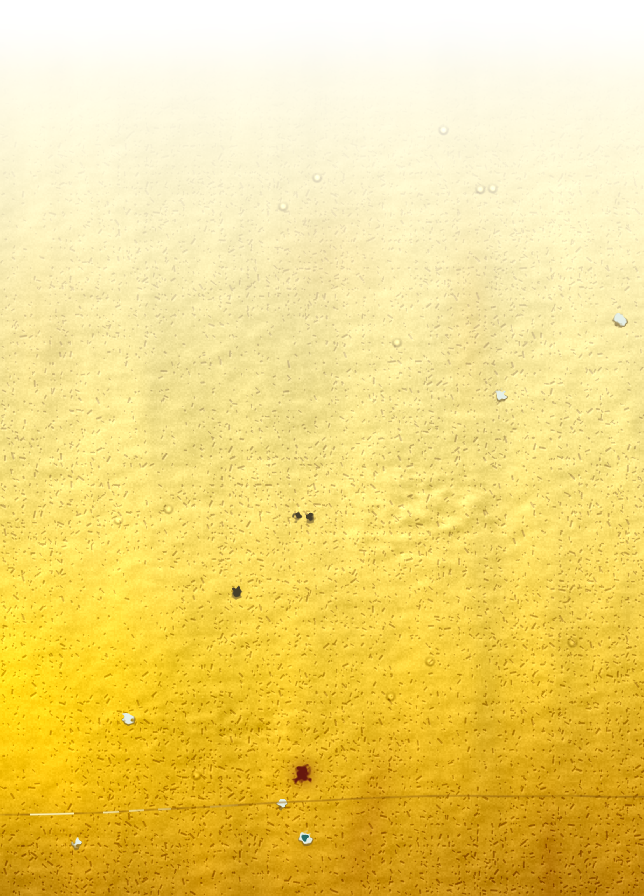
Give the GLSL for this texture, as a Shadertoy shader.

```glsl
// Weathered yellow painted metal fading to white at the top.
// A vertical colour ramp is stained by fractal noise, then covered with
// hashed crack flecks, embossed wrinkles, blisters, paint chips and a seam.

float hash(vec2 p) {
    vec3 q = fract(vec3(p.xyx) * 0.1031);
    q += dot(q, q.yzx + 33.33);
    return fract((q.x + q.y) * q.z);
}

float noise(vec2 p) {
    vec2 i = floor(p), f = fract(p);
    f = f * f * (3.0 - 2.0 * f);
    return mix(mix(hash(i), hash(i + vec2(1, 0)), f.x),
               mix(hash(i + vec2(0, 1)), hash(i + vec2(1, 1)), f.x), f.y);
}

float fbm(vec2 p) {
    float sum = 0.0, amp = 0.5;
    for (int i = 0; i < 5; i++) {
        sum += amp * noise(p);
        p = mat2(1.6, 1.2, -1.2, 1.6) * p + 17.3;
        amp *= 0.5;
    }
    return sum;
}

// Soft elliptical patch
float patchMask(vec2 p, vec2 center, vec2 size) {
    vec2 d = (p - center) / size;
    return exp(-dot(d, d));
}

vec3 paintRamp(float y) {
    vec3 stops[9] = vec3[9](
        vec3(0.78, 0.56, 0.06), vec3(0.90, 0.70, 0.10), vec3(0.95, 0.79, 0.20),
        vec3(0.97, 0.85, 0.37), vec3(0.97, 0.89, 0.52), vec3(0.98, 0.92, 0.64),
        vec3(0.99, 0.95, 0.76), vec3(1.00, 0.98, 0.88), vec3(1.0));
    float s = clamp(y, 0.0, 0.9999) * 8.0;
    int i = int(s);
    return mix(stops[i], stops[i + 1], fract(s));
}

// One short, randomly turned stroke in some of the grid cells
float flecks(vec2 p, float cells, float density, float seed) {
    vec2 q = p * cells, id = floor(q) + seed;
    vec2 d = fract(q) - 0.5 - 0.4 * (vec2(hash(id + 3.1), hash(id + 7.7)) - 0.5);
    float a = 6.283 * hash(id + 11.9), h = hash(id + 23.5);
    vec2 dir = vec2(cos(a), sin(a));
    float len = 0.32 * h * h;
    float dist = length(d - dir * clamp(dot(d, dir), -len, len));
    float aa = 0.7 * cells / iResolution.y;
    return smoothstep(aa, -aa, dist - 0.1) * step(hash(id + 41.3), density);
}

void mainImage(out vec4 fragColor, in vec2 fragCoord) {
    vec2 p = fragCoord / iResolution.y;
    float px = 1.0 / iResolution.y;
    float fade = 1.0 - smoothstep(0.45, 0.98, p.y);
    float cloud = fbm(p * 5.0) - 0.48;
    float streak = fbm(p * vec2(22.0, 4.0) + 9.0) - 0.48;

    // Base paint, brighter at lower left and duller at lower right
    vec3 col = paintRamp(p.y + 0.05 * cloud * (1.0 - p.y));
    col *= 1.0 + (0.12 * cloud + 0.13 * streak) * (0.15 + 0.85 * fade);
    col += vec3(0.07, 0.06, -0.10) * patchMask(p, vec2(0.0, 0.22), vec2(0.22, 0.14));
    col -= vec3(0.08, 0.09, 0.03) * patchMask(p, vec2(0.72, 0.10), vec2(0.20, 0.18));

    // Rusty runs and pale stains
    float run = patchMask(p, vec2(0.415 + 0.25 * (p.y - 0.1), 0.09), vec2(0.022, 0.065));
    run += 0.6 * patchMask(p, vec2(0.615, 0.04), vec2(0.012, 0.06));
    col -= vec3(0.13, 0.17, 0.06) * run * (0.6 + streak * 2.0);
    float stain = patchMask(p, vec2(0.525, 0.64), vec2(0.025, 0.09))
                + 0.7 * patchMask(p, vec2(0.37, 0.71), vec2(0.07, 0.06))
                + 0.6 * patchMask(p, vec2(0.05, 0.63), vec2(0.06, 0.10));
    col -= vec3(0.025, 0.055, 0.08) * stain * (0.7 + cloud);

    // Fine emboss with two strongly wrinkled areas
    float wrinkle = patchMask(p, vec2(0.48, 0.43), vec2(0.075, 0.045))
                  + patchMask(p, vec2(0.27, 0.187), vec2(0.07, 0.02));
    vec2 w = p * vec2(40.0, 75.0);
    float relief = fbm(w) - fbm(w + vec2(-0.25, 0.4));
    col += relief * (0.13 * fade + 0.04 * (1.0 - p.y) + 0.30 * wrinkle);
    col += (hash(floor(p * 512.0)) - 0.5) * 0.05 * fade;

    // Crack flecks, each with a light edge below
    float crowd = smoothstep(0.25, 0.65, fbm(p * 7.0 + 31.0));
    float ink = 0.0, shine = 0.0;
    for (int i = 0; i < 3; i++) {
        float k = float(i), cells = 95.0 + 37.0 * k;
        float density = (0.12 + 0.34 * crowd) * (1.0 - 0.2 * k);
        ink = max(ink, flecks(p, cells, density, 50.0 * k));
        shine = max(shine, flecks(p + vec2(-0.001, 0.002), cells, density, 50.0 * k));
    }
    float wear = 1.0 - smoothstep(0.40, 0.95, p.y);
    col += vec3(0.06, 0.06, 0.08) * shine * wear;
    col -= vec3(0.27, 0.29, 0.17) * ink * (0.75 * wear + 0.08 * (1.0 - p.y));

    // Blisters: shaded rims with a lit core
    vec2 blisters[12] = vec2[12](
        vec2(0.354, 0.802), vec2(0.536, 0.789), vec2(0.550, 0.790), vec2(0.188, 0.432),
        vec2(0.132, 0.420), vec2(0.443, 0.618), vec2(0.219, 0.135), vec2(0.436, 0.223),
        vec2(0.480, 0.262), vec2(0.639, 0.283), vec2(0.495, 0.855), vec2(0.316, 0.770));
    for (int i = 0; i < 12; i++) {
        vec2 d = p - blisters[i];
        float r = length(d), rim = smoothstep(0.0015 + px, 0.0, abs(r - 0.0045));
        col -= vec3(0.20, 0.20, 0.13) * rim * (0.65 - 90.0 * d.y) * (0.4 + 0.6 * fade);
        col += 0.12 * smoothstep(0.004, 0.0, r);
    }

    // Paint chips: xy is the place, z the size, negative size is a dark pit
    vec3 chips[9] = vec3[9](
        vec3(0.143, 0.199, 0.0055), vec3(0.559, 0.559, 0.0055), vec3(0.693, 0.644, 0.006),
        vec3(0.315, 0.104, 0.004), vec3(0.086, 0.060, 0.004), vec3(0.341, 0.065, 0.006),
        vec3(0.264, 0.340, -0.005), vec3(0.332, 0.424, -0.003), vec3(0.345, 0.423, -0.0035));
    float ragged = 0.005 * (noise(p * 300.0) - 0.5);
    for (int i = 0; i < 9; i++) {
        vec2 d = p - chips[i].xy;
        float size = abs(chips[i].z), r = length(d) + ragged - size;
        float shadow = smoothstep(px, -px, length(d + vec2(0.0, 0.002)) + ragged - size - 0.001);
        col = mix(col, vec3(0.42, 0.34, 0.18), 0.6 * shadow);
        vec3 fill = chips[i].z > 0.0 ? vec3(0.90, 0.94, 0.90) : vec3(0.28, 0.25, 0.17);
        col = mix(col, fill, smoothstep(px, -px, r));
        if (i == 5) col = mix(col, vec3(0.15, 0.42, 0.40), smoothstep(px, -px, r + 0.003));
    }

    // Rust hole with a warm halo
    vec2 rust = p - vec2(0.338, 0.136);
    float hole = max(abs(rust.x), abs(rust.y)) + ragged * 1.6;
    col = mix(col, vec3(0.62, 0.36, 0.05), 0.6 * exp(-dot(rust, rust) / 0.00022));
    col = mix(col, vec3(0.40, 0.09, 0.05), smoothstep(0.010, 0.005, hole));

    // Thin seam, chipped pale toward the left
    float seam = p.y - 0.089 - 0.021 * smoothstep(0.0, 0.5, p.x) - 0.002 * noise(p * 25.0);
    float line = smoothstep(0.001 + px, 0.0, abs(seam));
    col = mix(col, vec3(0.58, 0.39, 0.05), line * (0.25 + 0.5 * noise(p.xx * 60.0)));
    float bare = step(0.64, noise(vec2(p.x * 65.0, 4.0))) * smoothstep(0.34, 0.05, p.x);
    col = mix(col, vec3(1.0, 0.95, 0.70), line * bare);

    col = mix(col, vec3(1.0), smoothstep(0.91, 1.0, p.y));
    fragColor = vec4(clamp(col, 0.0, 1.0), 1.0);
}
```
